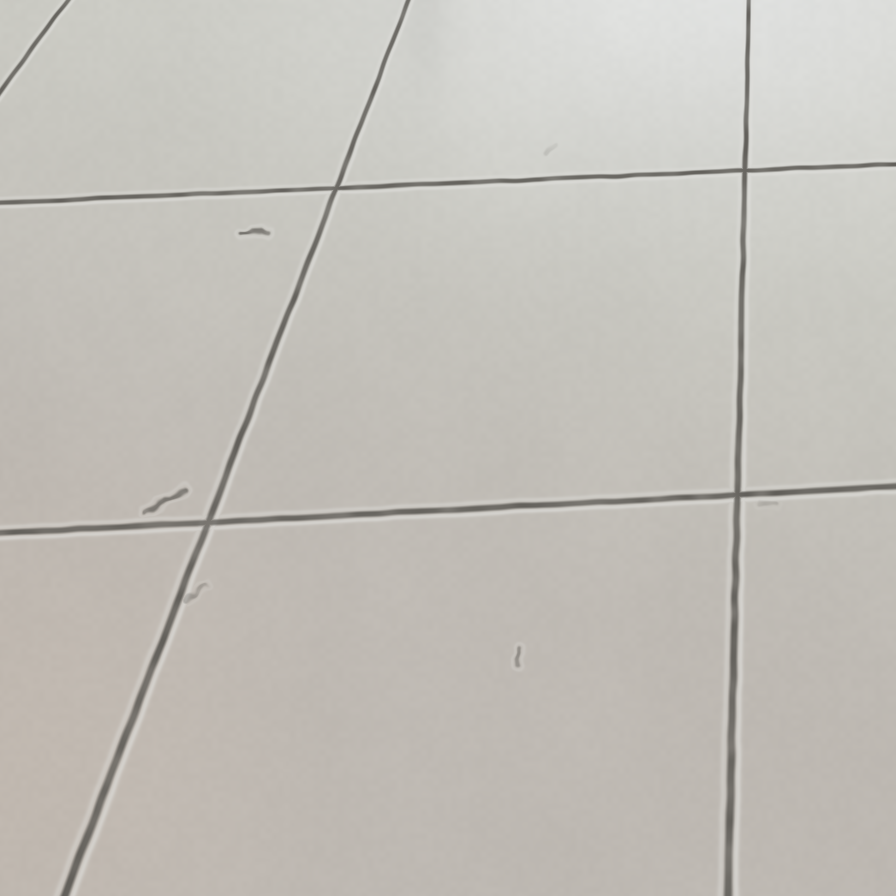
A WebGL 2 fragment shader for this texture:

```glsl
#version 300 es
precision highp float;

#define VANISH vec2(0.8607, 2.0547)  // where the receding joints meet
#define HORIZON_TILT 0.012
#define COLUMN_STEP 0.3604
#define ROW_STEP 0.1807
#define JOINT_HALF 0.0021            // joint half width at unit depth
#define TILE_COLOR vec3(0.745, 0.725, 0.700)
#define LIT_COLOR vec3(0.790, 0.790, 0.762)
#define GLARE_COLOR vec3(0.880, 0.885, 0.880)
#define RIM_COLOR vec3(0.870, 0.868, 0.855)
#define JOINT_COLOR vec3(0.375, 0.365, 0.345)
#define GRAIN 0.012

uniform vec2 u_resolution;
out vec4 fragColor;

float hash(vec2 p) {
  return fract(sin(dot(p, vec2(127.1, 311.7))) * 43758.5453);
}

float noise(vec2 p) {
  vec2 i = floor(p), f = fract(p);
  f = f * f * (3.0 - 2.0 * f);
  return mix(mix(hash(i), hash(i + vec2(1, 0)), f.x),
             mix(hash(i + vec2(0, 1)), hash(i + vec2(1, 1)), f.x), f.y);
}

float fbm(vec2 p) {
  float sum = 0.0, amp = 0.5;
  for (int i = 0; i < 4; i++) {
    sum += amp * noise(p);
    p = p * 2.03 + 7.1;
    amp *= 0.5;
  }
  return sum;
}

// Signed canvas distance to the nearest whole value of a tile coordinate
float jointDistance(float t) {
  float slope = length(vec2(dFdx(t), dFdy(t))) * u_resolution.y;
  return (fract(t + 0.5) - 0.5) / slope;
}

// Dark core in x, pale rim in y, stronger on the positive side
vec2 jointProfile(float d, float halfWidth) {
  float soft = max(0.6 * halfWidth, 0.7 / u_resolution.y);
  float core = 1.0 - smoothstep(halfWidth - soft, halfWidth + soft, abs(d));
  float offset = (abs(d) - 2.1 * halfWidth) / (0.8 * halfWidth);
  return vec2(core, exp(-offset * offset) * (d > 0.0 ? 0.85 : 0.55));
}

// Ragged stroke: center, angle and half length
float scuffDistance(vec2 p, vec4 mark) {
  vec2 q = p - mark.xy;
  float c = cos(mark.z), s = sin(mark.z);
  q = vec2(c * q.x + s * q.y, c * q.y - s * q.x);
  q.y += 0.006 * (noise(p * 110.0) - 0.5);
  q.x -= clamp(q.x, -mark.w, mark.w);
  return length(q);
}

vec3 tileSurface(vec2 p) {
  float light = smoothstep(0.25, 0.95, p.y + 0.30 * (p.x - 0.5));
  vec3 color = mix(TILE_COLOR, LIT_COLOR, light);
  vec2 g = (p - vec2(0.80, 1.04)) / vec2(0.40, 0.22);
  color = mix(color, GLARE_COLOR, exp(-dot(g, g) * 0.9));
  // Soft vertical shade beside the reflection, warm cast at lower left
  float shade = (p.x - 0.475) / 0.025;
  color -= 0.025 * exp(-shade * shade) * smoothstep(0.82, 1.0, p.y);
  color += vec3(0.012, 0.0, -0.008) * smoothstep(0.5, 0.0, length(p - vec2(0.0, 0.15)));
  // Faint mottling and fine grain
  color += 2.0 * GRAIN * (fbm(p * vec2(9.0, 6.0)) - 0.47);
  return color + GRAIN * (noise(p * 150.0) - 0.5);
}

void main() {
  vec2 p = gl_FragCoord.xy / u_resolution;
  vec3 color = tileSurface(p);

  // Perspective floor coordinates, one unit per tile
  float depth = VANISH.y - p.y + HORIZON_TILT * (p.x - VANISH.x);
  float column = ((p.x - VANISH.x) / (VANISH.y - p.y) + 0.0235) / COLUMN_STEP;
  float row = ((1.0 - 0.0249 * (p.x - 0.823)) / depth - 0.8032) / ROW_STEP;

  // Joints with slight wobble and uneven dirt
  float wobble = 0.0014 * (noise(p * 45.0) - 0.5);
  float halfWidth = JOINT_HALF * depth;
  vec2 across = jointProfile(jointDistance(column) + wobble, halfWidth);
  vec2 along = jointProfile(-jointDistance(row) + wobble, 0.9 * halfWidth);
  float core = max(across.x, along.x);
  float rim = max(across.y, along.y);
  float dirt = mix(0.72, 1.0, noise(p * 60.0 + 5.0));

  // Scattered scuffs, each with its own strength
  vec4 marks[6] = vec4[6](
    vec4(0.284, 0.740, 0.08, 0.015), vec4(0.184, 0.441, 0.50, 0.026),
    vec4(0.218, 0.338, 0.65, 0.014), vec4(0.579, 0.267, 1.62, 0.009),
    vec4(0.857, 0.437, 0.00, 0.009), vec4(0.615, 0.833, 0.80, 0.007));
  float strength[6] = float[6](0.85, 0.75, 0.50, 0.70, 0.30, 0.18);
  float scuff = 0.0;
  for (int i = 0; i < 6; i++) {
    float d = scuffDistance(p, marks[i]);
    float broken = mix(0.45, 1.0, noise(p * 130.0 + float(i)));
    scuff = max(scuff, strength[i] * broken * (1.0 - smoothstep(0.0008, 0.0042, d)));
    rim = max(rim, 0.5 * strength[i] * exp(-pow((d - 0.006) / 0.002, 2.0)));
  }

  color = mix(color, RIM_COLOR, rim * 0.75);
  color = mix(color, JOINT_COLOR, max(core * dirt, scuff));
  fragColor = vec4(clamp(color, 0.0, 1.0), 1.0);
}
```
